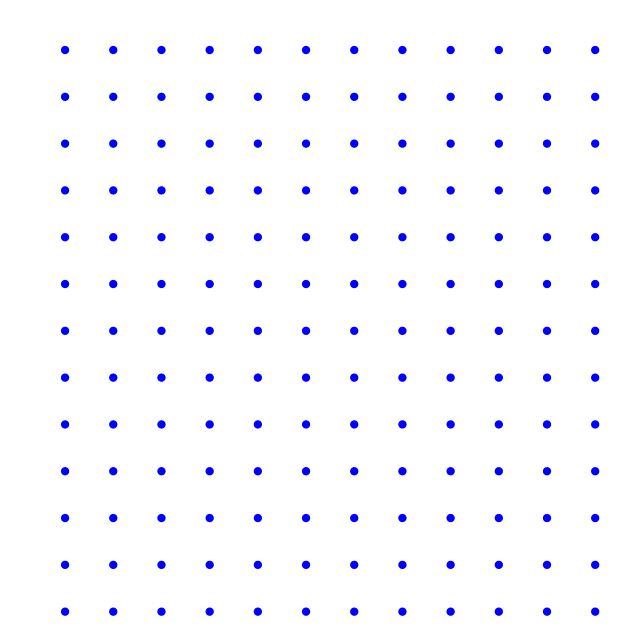
Reproduce this pattern procedurally as a three.js fragment shader.

```glsl
#define GRID_COUNT vec2(12.0, 13.0)
#define FIRST_DOT vec2(0.1017, 0.0443)
#define DOT_SPACING vec2(0.0753, 0.07313)
#define DOT_RADIUS 0.00645
#define EDGE_SOFTNESS 0.001
#define PAPER_COLOR vec3(1.0)
#define DOT_COLOR vec3(0.0, 0.0, 1.0)

varying vec2 vUv;

// Distance to the edge of the nearest dot in the bounded grid
float dotGridDistance(vec2 p) {
  vec2 cell = floor((p - FIRST_DOT) / DOT_SPACING + 0.5);
  cell = clamp(cell, vec2(0.0), GRID_COUNT - 1.0);
  vec2 center = FIRST_DOT + cell * DOT_SPACING;
  return length(p - center) - DOT_RADIUS;
}

void main() {
  float distanceToDot = dotGridDistance(vUv);
  float coverage = 1.0 - smoothstep(-EDGE_SOFTNESS, EDGE_SOFTNESS, distanceToDot);
  gl_FragColor = vec4(mix(PAPER_COLOR, DOT_COLOR, coverage), 1.0);
}
```
